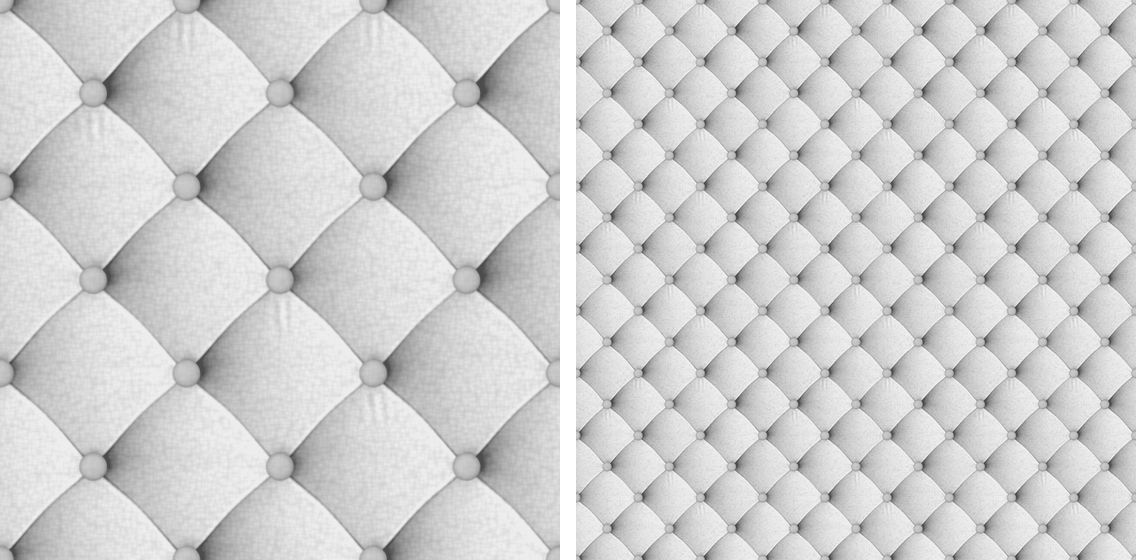
Left: one tile. Right: repeated 3 by 3.
Give the GLSL for this texture, as a three.js fragment shader.

```glsl
// Button-tufted pale linen: a diagonal lattice of domed pads with covered buttons.
// Lattice axes (u, v) run along the seams; each pad is a unit square in them,
// shaded from its left button to its right one, then seams, folds and weave are added.
varying vec2 vUv;

const float REPEATS = 3.0;          // cells across and down, two buttons in each
const float BUTTON_RADIUS = 0.075;  // lengths below are in cells
const float SEAM_WIDTH = 0.0075;
const float SEAM_BOW = 0.027;
const float SHADOW_REACH = 0.13;
const float SHADOW_DEPTH = 0.36;
const float FOLD_CHANCE = 0.25;
const float WEAVE_DEPTH = 0.06;
const float PAD_DARK = 0.77;
const float PAD_LIGHT = 0.885;
const float BUTTON_LIGHT = 0.77;
const float BUTTON_EDGE = 0.57;
const float PI = 3.14159265;

float hash(vec2 p) {
  vec3 h = fract(vec3(p.xyx) * 0.1031);
  h += dot(h, h.yzx + 33.33);
  return fract((h.x + h.y) * h.z);
}

// Random value of a lattice point, the same on opposite sides of the tile
float latticeHash(vec2 n, float seed) {
  vec2 wrapped = floor(mod(vec2(n.x + n.y, n.x - n.y) + 0.5, 2.0 * REPEATS));
  return hash(wrapped + seed);
}

// Wrapping cellular noise: distance to the nearest scattered point
float cellular(vec2 cells) {
  vec2 p = vUv * cells;
  vec2 base = floor(p);
  float nearest = 2.0;
  for (int j = -1; j <= 1; j++) {
    for (int i = -1; i <= 1; i++) {
      vec2 cell = base + vec2(float(i), float(j));
      vec2 id = mod(cell + 0.5, cells);
      vec2 point = cell + vec2(hash(floor(id) + 7.0), hash(floor(id) + 61.0));
      nearest = min(nearest, length(p - point));
    }
  }
  return nearest;
}

float gauss(float x, float width) {
  return exp(-x * x / (width * width));
}

// Tone of one pad; f goes from 0 at the left button to 1 at the right one
float padTone(vec2 f, vec2 id) {
  f = clamp(f, 0.0, 1.0);
  float across = 0.5 * (f.x + f.y);
  float up = 0.5 * (f.x - f.y);
  float slope = up / (across + 0.02);
  float strength = mix(0.5, 1.1, latticeHash(id, 3.0));
  float phase = 6.0 * latticeHash(id, 19.0);

  float tone = mix(PAD_DARK, PAD_LIGHT, smoothstep(0.0, 0.75, across));
  tone += 0.07 * up + 0.025 * (latticeHash(id, 41.0) - 0.5);
  // Shadow wedge beside the left button, and soft shade along the left edges
  float wedge = exp(-max(across - BUTTON_RADIUS, 0.0) / SHADOW_REACH);
  tone -= SHADOW_DEPTH * strength * wedge * mix(0.2, 1.0, smoothstep(-0.9, 0.15, slope));
  tone -= 0.07 * strength * exp(-f.y / 0.12) + 0.035 * exp(-f.x / 0.07);
  // Light swell and gathered pleats at the two side corners
  tone += 0.05 * exp(-(1.0 - across) / 0.18);
  tone += 0.018 * sin(9.0 * slope + phase) * exp(-across / 0.25);
  tone += 0.016 * sin(11.0 * up / (1.06 - across) + phase) * exp(-(1.0 - across) / 0.2);
  return tone;
}

void main() {
  vec2 q = vUv * REPEATS;
  vec2 bowed = q - vec2(0.0, SEAM_BOW * 0.5 * (1.0 - cos(4.0 * PI * q.x)));
  vec2 uv = vec2(bowed.x + bowed.y, bowed.x - bowed.y);
  vec2 corner = floor(uv + 0.5);
  vec2 side = uv - corner;

  // Pads: blend the four around the nearest lattice point
  vec2 blend = smoothstep(-0.012, 0.012, side);
  float tone = 0.0;
  for (int j = 0; j < 2; j++) {
    for (int i = 0; i < 2; i++) {
      vec2 pick = vec2(float(i), float(j));
      vec2 weight = mix(1.0 - blend, blend, pick);
      vec2 id = corner + pick - 1.0;
      tone += weight.x * weight.y * padTone(uv - id, id);
    }
  }

  // Seams: dark crease falling to the right, fainter lit ridge rising to the right
  vec2 gap = side * 0.7071;
  float fallWear = mix(0.55, 1.0, latticeHash(vec2(corner.x, floor(uv.y)), 11.0));
  float riseWear = mix(0.4, 1.0, latticeHash(vec2(floor(uv.x), corner.y), 29.0));
  vec2 pull = 0.75 + 0.25 * cos(2.0 * PI * uv);
  tone -= 0.30 * fallWear * pull.y * gauss(gap.x, SEAM_WIDTH);
  tone += 0.04 * gauss(gap.x + 0.018, 0.012);
  tone -= 0.20 * riseWear * pull.x * gauss(gap.y - 0.003, SEAM_WIDTH);
  tone += 0.06 * riseWear * gauss(gap.y + 0.014, 0.009);

  // Loose folds hanging below some buttons
  vec2 button = floor(vec2(q.x + q.y, q.x - q.y) + 0.5);
  vec2 d = q - 0.5 * vec2(button.x + button.y, button.x - button.y);
  float folded = step(1.0 - FOLD_CHANCE, latticeHash(button, 53.0));
  float hang = smoothstep(0.07, 0.14, -d.y) * (1.0 - smoothstep(0.16, 0.34, -d.y));
  float lean = d.x + 0.25 * d.y * (latticeHash(button, 71.0) - 0.3);
  tone += 0.065 * folded * hang * sin(95.0 * lean + 1.0) * gauss(lean, 0.07);

  // Linen weave: slubs along both thread directions over a slow mottle
  float weave = cellular(vec2(54.0, 150.0)) + cellular(vec2(140.0, 60.0)) - 0.95;
  vec2 turn = 2.0 * PI * vUv;
  float mottle = sin(7.0 * turn.x + 2.0 * sin(5.0 * turn.y)) * sin(8.0 * turn.y + 2.0 * sin(4.0 * turn.x));
  tone -= WEAVE_DEPTH * weave - 0.008 * mottle;

  // Buttons with a contact shadow to the upper right
  float radius = length(d);
  vec2 facing = d / max(radius, 0.001);
  float contact = exp(-max(radius - BUTTON_RADIUS, 0.0) / 0.028);
  tone -= contact * (0.07 + 0.17 * smoothstep(-0.4, 1.0, dot(facing, vec2(0.85, 0.5))));
  float rim = min(radius / BUTTON_RADIUS, 1.0);
  float cap = mix(BUTTON_LIGHT, BUTTON_EDGE, pow(rim, 5.0));
  cap += 0.05 * dot(d / BUTTON_RADIUS, vec2(-0.7, 0.5)) - 0.5 * WEAVE_DEPTH * weave;
  tone = mix(cap, tone, smoothstep(BUTTON_RADIUS - 0.007, BUTTON_RADIUS + 0.007, radius));

  gl_FragColor = vec4(vec3(clamp(tone, 0.3, 0.93)), 1.0);
}
```
